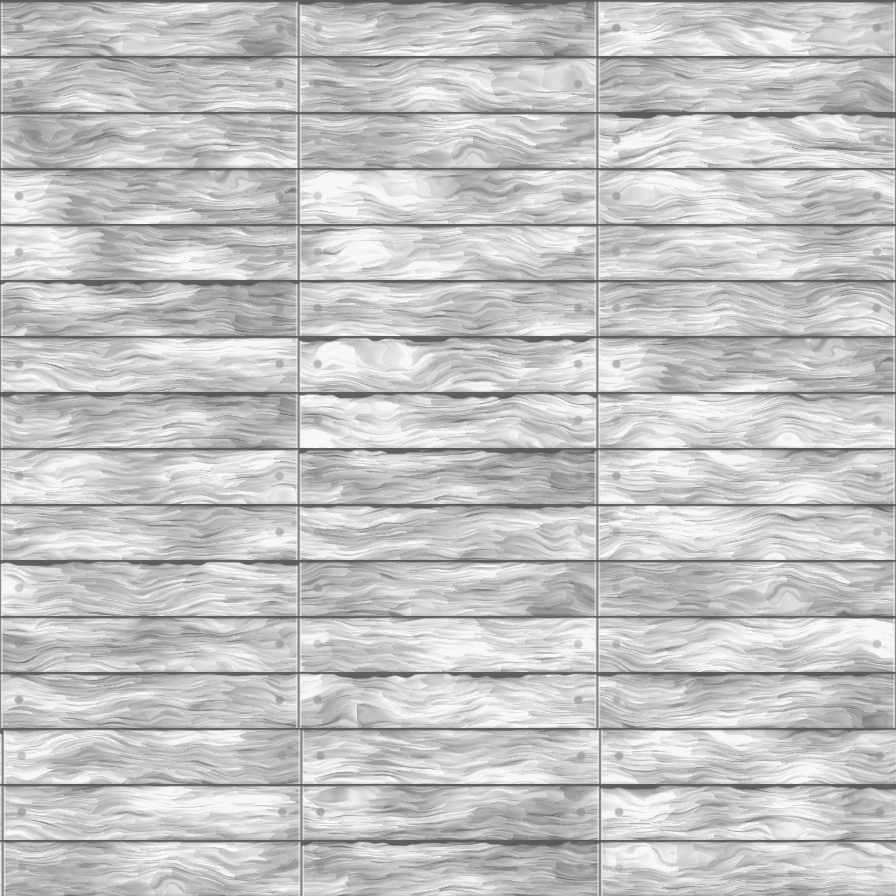
Write a three.js fragment shader that draws this texture.

```glsl
// Weathered pale grey boards in 3 columns and 16 rows, with nails at both ends.
// Grain layers stretched cellular flakes and fibres over a bent domain; each
// board gets its own seed for tone, grain, nail strength and ragged top edge.
varying vec2 vUv;

const vec2 BOARDS = vec2(3.0, 16.0);
const float BOARD_LENGTH = 16.0 / 3.0; // in board heights
const vec3 GAP_COLOR = vec3(0.34);
const vec3 JOINT_COLOR = vec3(0.47);
const vec3 RIM_COLOR = vec3(0.94);
const vec3 NAIL_COLOR = vec3(0.56);

float hash(vec2 p) {
  vec3 q = fract(p.xyx * vec3(0.1031, 0.1030, 0.0973));
  q += dot(q, q.yzx + 33.33);
  return fract((q.x + q.y) * q.z);
}

float valueNoise(vec2 p) {
  vec2 i = floor(p);
  vec2 f = fract(p);
  f = f * f * (3.0 - 2.0 * f);
  float low = mix(hash(i), hash(i + vec2(1.0, 0.0)), f.x);
  float high = mix(hash(i + vec2(0.0, 1.0)), hash(i + 1.0), f.x);
  return mix(low, high, f.y);
}

// Tone of the nearest cell, fading along its length like a torn fibre
float flakes(vec2 p) {
  vec2 base = floor(p);
  float nearest = 9.0;
  float tone = 0.5;
  for (int y = -1; y <= 1; y++) {
    for (int x = -1; x <= 1; x++) {
      vec2 id = base + vec2(float(x), float(y));
      vec2 delta = p - id - vec2(hash(id + 7.3), hash(id + 51.7));
      float d = dot(delta, delta);
      if (d < nearest) {
        nearest = d;
        tone = 0.75 * hash(id + 23.1) + 0.25 * (0.5 + delta.x);
      }
    }
  }
  return tone;
}

float layeredWave(float x, float phase) {
  return 0.5 * sin(x * 2.1 + phase) + 0.3 * sin(x * 5.3 + phase * 2.7)
       + 0.2 * sin(x * 11.9 + phase * 4.1);
}

// Bends the fibres so that they rise, fall and fan out
vec2 bendGrain(vec2 p, float phase) {
  float bend = 0.07 * layeredWave(p.x * 0.6, phase);
  bend += 0.38 * (valueNoise(p * vec2(0.8, 1.8)) - 0.5);
  bend += 0.07 * (valueNoise(p * vec2(3.0, 6.0)) - 0.5);
  return p + vec2(0.0, bend);
}

float woodTone(vec2 p, float seed) {
  vec2 g = bendGrain(p + vec2(seed * 91.0, seed * 57.0), seed * 40.0);
  float patches = valueNoise(g * vec2(0.8, 2.6)) - 0.5;
  float broad = flakes(g * vec2(1.4, 8.0)) - 0.5;
  float fine = flakes(g * vec2(2.6, 17.0) + 31.0) - 0.5;
  float fibres = valueNoise(g * vec2(2.2, 31.0) + 73.0) - 0.5;
  float cracks = valueNoise(g * vec2(1.3, 23.0) + 117.0);
  float tone = 0.825 + 0.10 * (seed - 0.5);
  tone += 0.28 * patches + 0.16 * broad + 0.15 * fine + 0.17 * fibres;
  return tone - 0.15 * smoothstep(0.73, 0.95, cracks);
}

// Thickness of the dark gap along the top, thicker and torn on some boards
float gapDepth(float x, float seed) {
  float torn = smoothstep(0.45, 1.0, fract(seed * 17.0));
  float rag = layeredWave(x * 1.3, seed * 60.0)
            + 0.5 * valueNoise(vec2(x * 4.0, seed * 80.0));
  return 0.032 + 0.008 * layeredWave(x, seed * 25.0)
       + 0.075 * torn * smoothstep(-0.2, 0.9, rag);
}

float disc(vec2 p, float radius) {
  return 1.0 - smoothstep(radius - 0.025, radius + 0.025, length(p));
}

void main() {
  // Board layout; joints of the three lowest rows sit slightly to the right
  vec2 grid = vUv * BOARDS;
  grid.x -= 0.009 * (1.0 - step(3.0, grid.y));
  vec2 cell = floor(grid);
  vec2 p = fract(grid) * vec2(BOARD_LENGTH, 1.0);
  float seed = hash(cell + vec2(13.0, 29.0));

  // Wood, darker close to its long edges
  float fromTop = 1.0 - p.y;
  float depth = gapDepth(p.x, seed);
  float tone = woodTone(p, seed);
  tone -= 0.16 * exp(-max(fromTop - depth, 0.0) * 15.0);
  tone -= 0.10 * (1.0 - smoothstep(0.0, 0.06, p.y));
  vec3 color = vec3(clamp(tone, 0.38, 0.97));

  // Faint nails near both ends
  float fromEnd = min(p.x, BOARD_LENGTH - p.x);
  float nail = disc(vec2(fromEnd - 0.34, p.y - 0.5), 0.075);
  color = mix(color, NAIL_COLOR, nail * mix(0.35, 0.7, fract(seed * 31.0)));

  // Pale rim and thin joint between columns
  float rim = 1.0 - smoothstep(0.035, 0.065, fromEnd);
  color = mix(color, RIM_COLOR, 0.6 * rim);
  float joint = 1.0 - smoothstep(0.008, 0.032, fromEnd);
  color = mix(color, JOINT_COLOR, 0.85 * joint);

  // Dark gap between rows
  float gap = 1.0 - smoothstep(depth - 0.012, depth + 0.025, fromTop);
  color = mix(color, GAP_COLOR, 0.9 * gap);

  gl_FragColor = vec4(color, 1.0);
}
```
